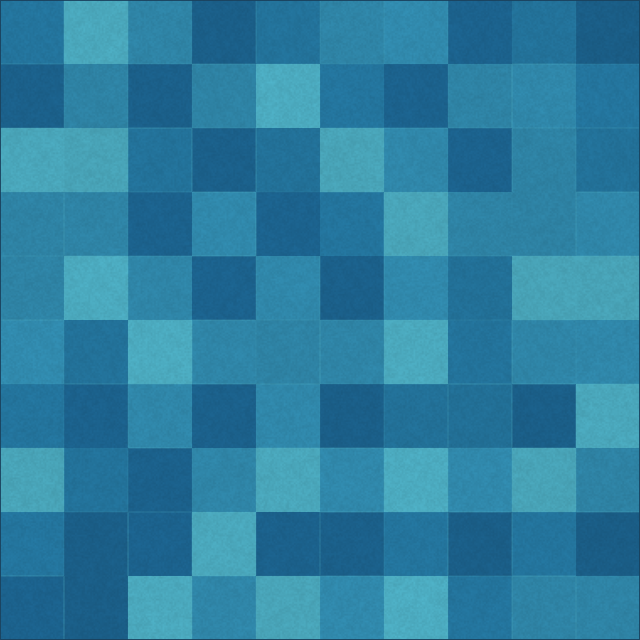
Write a Shadertoy shader that draws this pattern.

```glsl
#define TILES 10.0
#define SEAM_HALF_WIDTH 0.007
#define BORDER_WIDTH 0.014
#define SEAM_STRENGTH 0.5
#define GRAIN_SCALE 380.0
#define GRAIN_AMOUNT 0.05
#define MOTTLE_AMOUNT 0.025
#define SEED 7.0

const vec3 DEEP = vec3(0.105, 0.375, 0.54);
const vec3 MID_DEEP = vec3(0.135, 0.445, 0.60);
const vec3 MID = vec3(0.185, 0.525, 0.66);
const vec3 LIGHT = vec3(0.29, 0.655, 0.735);
const vec3 SEAM = vec3(0.30, 0.67, 0.75);
const vec3 BORDER = vec3(0.10, 0.25, 0.36);

float hash(vec2 p) {
    return fract(sin(dot(p, vec2(12.9898, 78.233))) * 43758.5453);
}

float valueNoise(vec2 p) {
    vec2 cell = floor(p);
    vec2 f = fract(p);
    f = f * f * (3.0 - 2.0 * f);
    float low = mix(hash(cell), hash(cell + vec2(1, 0)), f.x);
    float high = mix(hash(cell + vec2(0, 1)), hash(cell + vec2(1, 1)), f.x);
    return mix(low, high, f.y);
}

// Alternate tiles favour the extremes; the others stay mostly mid-toned
vec3 tileColour(vec2 id) {
    float pick = hash(id + SEED);
    float tint = hash(id + SEED + 31.7);
    bool contrasting = mod(id.x + id.y, 2.0) < 0.5;
    float deepShare = contrasting ? 0.31 : 0.16;
    float lightShare = contrasting ? 0.36 : 0.08;

    vec3 colour = tint < 0.36 ? MID_DEEP : MID;
    if (pick < deepShare) colour = DEEP;
    if (pick > 1.0 - lightShare) colour = LIGHT;
    return colour * (0.97 + 0.06 * hash(id + SEED + 57.3));
}

float lineCoverage(float dist, float halfWidth, float pixel) {
    return clamp((halfWidth - dist) / pixel + 0.5, 0.0, 1.0);
}

void mainImage(out vec4 fragColor, in vec2 fragCoord) {
    vec2 uv = fragCoord / iResolution.xy;
    vec2 p = uv * TILES;
    vec2 pixel = TILES / iResolution.xy;

    // Blend the four tiles around the nearest grid corner
    vec2 corner = floor(p + 0.5);
    vec2 offset = p - corner;
    vec2 side = clamp(offset / pixel + 0.5, 0.0, 1.0);
    vec3 lower = mix(tileColour(corner - 1.0), tileColour(corner - vec2(0, 1)), side.x);
    vec3 upper = mix(tileColour(corner - vec2(1, 0)), tileColour(corner), side.x);
    vec3 colour = mix(lower, upper, side.y);

    // Hairline seams, each edge with its own strength
    vec2 cell = floor(p);
    float vertical = lineCoverage(abs(offset.x), SEAM_HALF_WIDTH, pixel.x)
        * hash(vec2(corner.x, cell.y) + 83.1);
    float horizontal = lineCoverage(abs(offset.y), SEAM_HALF_WIDTH, pixel.y)
        * hash(vec2(cell.x, corner.y) + 19.4);
    colour = mix(colour, SEAM, SEAM_STRENGTH * max(vertical, horizontal));

    // Fine paper grain over soft mottling
    float grain = 0.65 * valueNoise(uv * GRAIN_SCALE)
        + 0.35 * valueNoise(uv * GRAIN_SCALE * 0.45 + 11.0) - 0.5;
    float mottle = valueNoise(uv * 45.0 + 5.0) - 0.5;
    colour *= 1.0 + GRAIN_AMOUNT * 2.0 * grain + MOTTLE_AMOUNT * mottle;

    // Thin dark outline of the whole sheet
    vec2 rim = min(p, TILES - p);
    float border = max(lineCoverage(rim.x, BORDER_WIDTH, pixel.x),
                       lineCoverage(rim.y, BORDER_WIDTH, pixel.y));
    colour = mix(colour, BORDER, border);

    fragColor = vec4(colour, 1.0);
}
```
